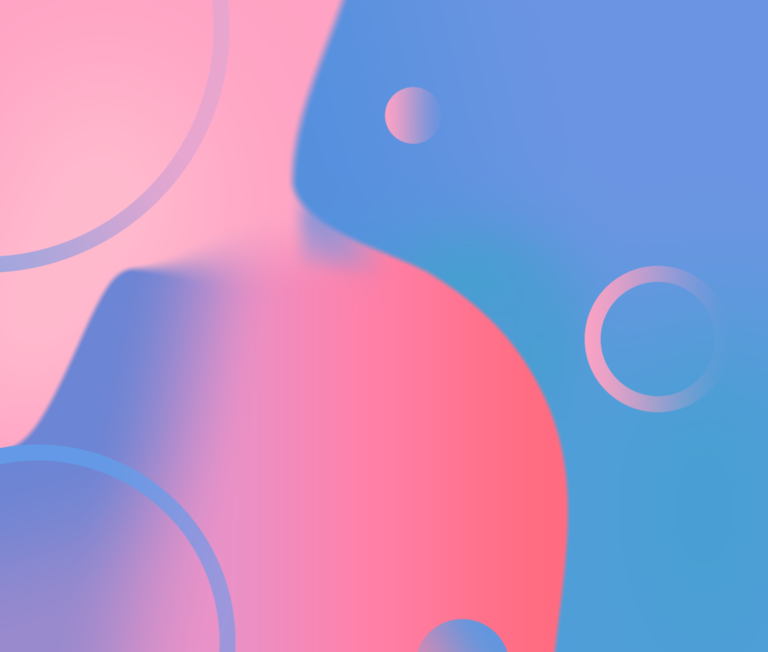
A Shadertoy shader for this background:

```glsl
// Soft abstract backdrop: a pink field, a lilac-to-coral hill and a blue sheet,
// split by smooth Hermite contours with varying blur, then decorated with
// gradient-filled rings and discs. Lengths are in units of canvas height.

const vec3 ROSE = vec3(1.0, 0.635, 0.765);
const vec3 BLUSH = vec3(1.0, 0.725, 0.805);
const vec3 INDIGO = vec3(0.425, 0.52, 0.83);
const vec3 MAUVE = vec3(0.60, 0.54, 0.805);
const vec3 ORCHID = vec3(0.91, 0.573, 0.784);
const vec3 PINK = vec3(1.0, 0.505, 0.665);
const vec3 CORAL = vec3(1.0, 0.425, 0.51);
const vec3 PERIWINKLE = vec3(0.42, 0.583, 0.885);
const vec3 AZURE = vec3(0.335, 0.565, 0.868);
const vec3 SKY = vec3(0.315, 0.62, 0.85);
const vec3 TEAL = vec3(0.265, 0.625, 0.81);
const vec3 SHADOW = vec3(0.46, 0.57, 0.86);
const vec3 LILAC = vec3(0.63, 0.65, 0.87);

const float BAND = 0.0123; // half width of every ring

// Contour knots: position along the axis, value, slope
const vec3 SHEET[7] = vec3[7](
    vec3(0.0, 0.851, 0.11), vec3(0.215, 0.871, 0.0), vec3(0.415, 0.823, -0.55),
    vec3(0.577, 0.665, -1.6), vec3(0.631, 0.546, -2.1), vec3(0.723, 0.449, 0.0),
    vec3(1.0, 0.526, 0.34));
const vec3 HILL[7] = vec3[7](
    vec3(0.0, 0.308, 0.1), vec3(0.038, 0.327, 0.9), vec3(0.115, 0.46, 2.2),
    vec3(0.165, 0.56, 1.5), vec3(0.208, 0.588, 0.0), vec3(0.45, 0.615, 0.1),
    vec3(0.65, 0.67, 0.0));

// Cubic Hermite curve through the knots
float contour(vec3 knots[7], float t) {
    int i = 0;
    for (int k = 1; k < 6; k++) if (t > knots[k].x) i = k;
    vec3 a = knots[i], b = knots[i + 1];
    float h = b.x - a.x;
    float u = clamp((t - a.x) / h, 0.0, 1.0), v = 1.0 - u;
    return a.y * v * v * (1.0 + 2.0 * u) + b.y * u * u * (1.0 + 2.0 * v)
         + h * u * v * (a.z * v - b.z * u);
}

// Approximate signed distance to a contour, positive on its larger side
float contourDistance(vec3 knots[7], float t, float value) {
    const float E = 0.002;
    float slope = (contour(knots, t + E) - contour(knots, t - E)) / (2.0 * E);
    return (value - contour(knots, t)) / sqrt(1.0 + slope * slope);
}

float glow(vec2 p, vec2 center, vec2 size) {
    vec2 q = (p - center) / size;
    return exp(-dot(q, q));
}

float fill(float d) {
    float aa = 1.0 / iResolution.y;
    return 1.0 - smoothstep(-aa, aa, d);
}

float disc(vec2 p, vec2 center, float radius) {
    return fill(length(p - center) - radius);
}

float ring(vec2 p, vec2 center, float radius) {
    return fill(abs(length(p - center) - radius) - BAND);
}

vec3 pinkField(vec2 p) {
    float light = glow(p, vec2(0.16, 0.70), vec2(0.20, 0.22))
                + 0.7 * glow(p, vec2(0.03, 0.48), vec2(0.15, 0.16));
    return mix(ROSE, BLUSH, min(light, 1.0));
}

vec3 hillColor(vec2 p) {
    float middle = 0.222 + 0.2 * p.y;
    vec3 c = mix(INDIGO, MAUVE, 1.0 - smoothstep(0.0, 0.28, p.y - 0.3 * p.x));
    c = mix(c, ORCHID, smoothstep(middle - 0.15, middle + 0.1, p.x));
    c = mix(c, PINK, smoothstep(0.31, 0.60, p.x));
    return mix(c, CORAL, smoothstep(0.52, 0.85, p.x));
}

vec3 sheetColor(vec2 p) {
    vec3 c = mix(AZURE, PERIWINKLE, smoothstep(0.45, 0.95, p.x + 0.25 * (p.y - 0.7)));
    c = mix(c, SKY, 1.0 - smoothstep(0.28, 0.68, p.y + 0.12 * (0.9 - p.x)));
    c = mix(c, TEAL, 0.85 * glow(p, vec2(0.72, 0.57), vec2(0.14, 0.09)));
    c = mix(c, TEAL, 0.7 * glow(p, vec2(0.83, 0.46), vec2(0.07, 0.10)));
    return mix(c, TEAL, 0.6 * glow(p, vec2(1.08, 0.22), vec2(0.13, 0.25)));
}

void mainImage(out vec4 fragColor, in vec2 fragCoord) {
    vec2 p = fragCoord / iResolution.y;

    // Hill: crisp on the left flank, misty towards the right
    float hill = contourDistance(HILL, p.x, p.y);
    float mist = mix(0.006, 0.07, smoothstep(0.19, 0.42, p.x));
    vec3 color = mix(hillColor(p), pinkField(p), smoothstep(-mist, mist, hill));

    // Shade under the fold, then the blue sheet
    float sheet = contourDistance(SHEET, p.y, p.x);
    float shade = exp(-pow(sheet / 0.05, 2.0)) * smoothstep(0.44, 0.48, p.x)
                * (1.0 - smoothstep(0.49, 0.61, p.x)) * (1.0 - smoothstep(0.66, 0.72, p.y));
    color = mix(color, SHADOW, 0.75 * shade);
    float blur = mix(0.005, 0.010, smoothstep(0.5, 0.8, p.y));
    color = mix(color, sheetColor(p), smoothstep(-blur, blur, sheet));

    // Large rings on the left
    vec3 arc = mix(LILAC, vec3(0.91, 0.65, 0.81), smoothstep(-0.05, 0.40, p.x + 0.4 * (p.y - 0.6)));
    color = mix(color, arc, ring(p, vec2(-0.023, 0.957), 0.363));
    arc = mix(vec3(0.39, 0.60, 0.90), vec3(0.62, 0.59, 0.86), smoothstep(0.1, 0.42, p.x - 0.3 * (p.y - 0.2)));
    color = mix(color, arc, ring(p, vec2(0.058, 0.015), 0.291));

    // Ring and disc that dissolve to the right
    float fade = 1.0 - smoothstep(0.87, 1.13, p.x);
    color = mix(color, ROSE, fade * ring(p, vec2(1.009, 0.48), 0.1));
    fade = 1.0 - smoothstep(0.58, 0.69, p.x);
    color = mix(color, ROSE, fade * disc(p, vec2(0.634, 0.823), 0.0435));

    // Disc rising from the lower edge
    arc = mix(vec3(0.82, 0.54, 0.71), vec3(0.39, 0.59, 0.87), smoothstep(0.62, 0.77, p.x + 0.6 * p.y));
    color = mix(color, arc, disc(p, vec2(0.709, -0.022), 0.0725));

    fragColor = vec4(color, 1.0);
}
```
